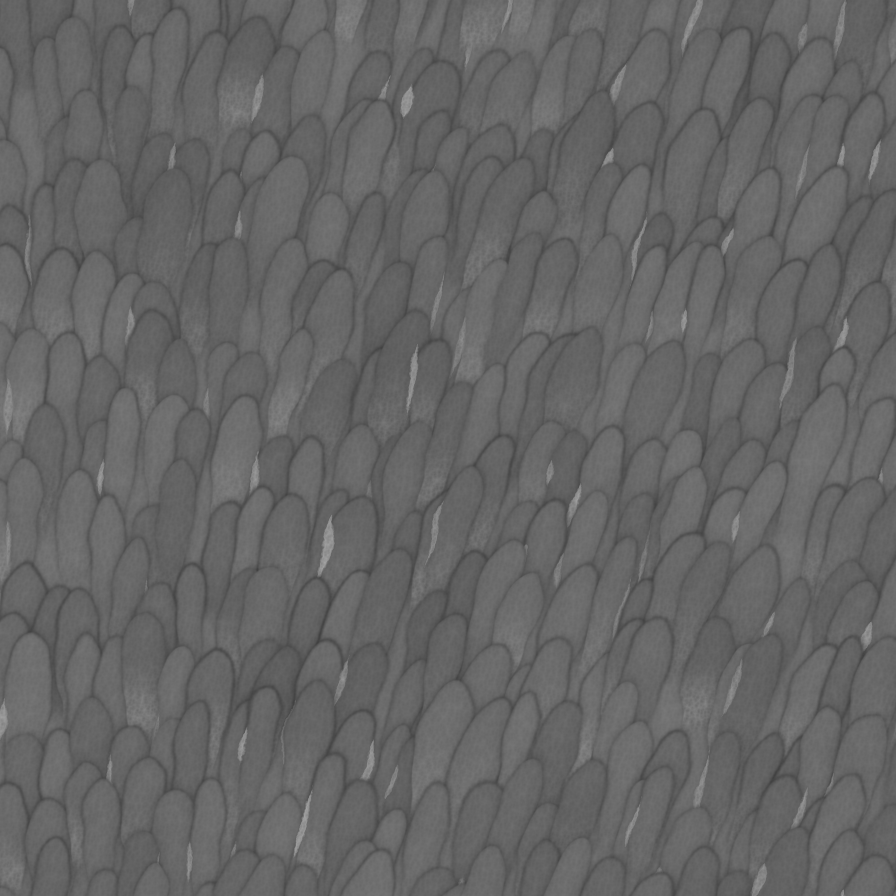
Reproduce this texture procedurally as a three.js fragment shader.

```glsl
// Overlapping grey feather-like scales with dark rims and pale torn slivers.
varying vec2 vUv;

const vec2  GRID = vec2(24.0, 12.0);     // scales across and up
const vec2  HALF_WIDTH = vec2(0.017, 0.029);
const vec2  LENGTH = vec2(0.13, 0.19);
const vec2  LEAN = vec2(0.03, 0.27);     // slope at the left, slope at the right
const float LEAN_JITTER = 0.16;
const float HEAD_STRETCH = 2.1;          // how pointed the rounded tips are
const float EDGE = 0.0013;               // softness of outlines
const float RIM_WIDTH = 0.0024;
const float RIM_STRENGTH = 0.72;
const float SHADOW_WIDTH = 0.005;
const float SHADOW_STRENGTH = 0.13;
const float SLIVER_CHANCE = 0.34;
const float BODY_TONE = 0.402;
const float BODY_VARIATION = 0.05;
const float TAIL_LIGHT = 0.085;
const float RIM_TONE = 0.27;
const float SLIVER_TONE = 0.57;
const float GRAIN = 0.05;

vec3 hash3(vec2 p) {
  vec3 q = fract(p.xyx * vec3(0.1031, 0.1030, 0.0973));
  q += dot(q, q.yxz + 33.33);
  return fract((q.xxy + q.yzz) * q.zyx);
}

// Distance to the nearest scattered point, about 0 to 1.
float cellular(vec2 p) {
  vec2 cell = floor(p);
  float nearest = 2.0;
  for (int j = -1; j <= 1; j++) {
    for (int i = -1; i <= 1; i++) {
      vec2 c = cell + vec2(float(i), float(j));
      nearest = min(nearest, length(c + hash3(c + 71.0).xy - p));
    }
  }
  return min(nearest, 1.0);
}

// Smooth irregular wave, about -1 to 1.
float layeredSines(vec2 p) {
  return 0.5 * sin(p.x + 1.7 * sin(p.y * 0.8))
       + 0.3 * sin(p.y * 1.9 + 1.3 * sin(p.x * 1.4) + 2.0)
       + 0.2 * sin(p.x * 3.1 - p.y * 2.7);
}

// Signed distance to a rounded tip with a narrowing body; y runs down from the tip.
float scaleDistance(vec2 q, float halfWidth, float len) {
  float head = halfWidth * HEAD_STRETCH;
  vec2 v = vec2(q.x, max(head - q.y, 0.0) / HEAD_STRETCH);
  float r = max(length(v), 0.0001);
  float slope = max(length(vec2(v.x, v.y / HEAD_STRETCH)) / r, 1.0 / HEAD_STRETCH);
  float taper = 1.0 - 0.5 * smoothstep(head, len, q.y);
  return (r - halfWidth * taper) / slope;
}

// Paints one scale, its shadow, rim and possible sliver over the tone behind it.
float paintScale(float tone, vec2 p, vec2 cell, float grain, float wear) {
  vec3 place = hash3(cell);
  vec3 shape = hash3(cell + 137.0);
  vec3 look = hash3(cell + 291.0);
  float stagger = 0.5 * mod(cell.y, 2.0);
  vec2 tip = (cell + vec2(0.1 + stagger, 0.1) + 0.8 * place.xy) / GRID;
  float halfWidth = mix(HALF_WIDTH.x, HALF_WIDTH.y, shape.x);
  float len = mix(LENGTH.x, LENGTH.y, shape.y);
  float lean = mix(LEAN.x, LEAN.y, smoothstep(0.05, 0.5, tip.x))
             + (shape.z - 0.5) * LEAN_JITTER;
  vec2 d = p - tip;
  vec2 q = vec2(d.x - lean * d.y, -d.y);
  float dist = scaleDistance(q, halfWidth, len);
  float down = q.y / len;
  float rooted = 1.0 - smoothstep(0.75, 1.0, down);

  // Soft shadow on the scales behind, then the body
  tone *= 1.0 - SHADOW_STRENGTH * rooted * exp(-max(dist, 0.0) / SHADOW_WIDTH);
  float body = BODY_TONE + (look.x - 0.5) * BODY_VARIATION;
  body += TAIL_LIGHT * look.y * look.y * smoothstep(0.3, 0.8, down) * (0.6 + grain);
  body += 0.014 * smoothstep(0.0, halfWidth, -dist);
  tone = mix(tone, body, rooted * (1.0 - smoothstep(-EDGE, EDGE, dist)));

  // Uneven dark rim, strongest round the tip
  float rim = exp(-pow(dist / RIM_WIDTH, 2.0)) * (1.0 - smoothstep(0.3, 0.85, down));
  float strength = RIM_STRENGTH * mix(0.3, 1.0, look.z) * (0.75 + 0.35 * wear);
  tone = mix(tone, RIM_TONE, clamp(rim * strength, 0.0, 1.0));

  // Pale torn sliver along one side
  float side = place.x < 0.6 ? -1.0 : 1.0;
  vec2 s = vec2(q.x - side * halfWidth * 0.95, q.y - len * mix(0.28, 0.6, look.x));
  float halfLength = mix(0.014, 0.042, look.y);
  float bulge = 1.0 - pow(s.y / halfLength, 2.0);
  float tear = abs(s.x) - mix(0.0025, 0.0058, shape.x) * bulge + (grain - 0.45) * 0.004;
  float sliver = (1.0 - smoothstep(-EDGE, EDGE, tear)) * step(place.z, SLIVER_CHANCE);
  float pale = SLIVER_TONE + 0.09 * (look.z - 0.5) + 0.12 * (grain - 0.45);
  return mix(tone, pale, sliver * 0.9);
}

void main() {
  // Hand-drawn wobble and fibrous grain
  vec2 p = vUv + 0.003 * vec2(layeredSines(vUv * 55.0), layeredSines(vUv.yx * 48.0 + 9.0));
  vec2 fibre = vec2(vUv.x - 0.18 * vUv.y, vUv.y);
  float grain = 0.6 * cellular(fibre * vec2(210.0, 95.0))
              + 0.4 * cellular(vUv * vec2(250.0, 290.0) + 40.0);
  float wear = layeredSines(vUv * 38.0 + 5.0);

  // Upper rows first, so lower tips overlap them
  vec2 home = floor(p * GRID);
  float tone = BODY_TONE + 0.05;
  for (int j = 3; j >= -1; j--) {
    for (int i = -2; i <= 3; i++) {
      tone = paintScale(tone, p, home + vec2(float(i), float(j)), grain, wear);
    }
  }

  // Broad washes and surface grain
  tone += 0.012 * layeredSines(vUv * 9.0 + 2.0) + 0.008 * wear;
  tone += GRAIN * (grain - 0.45);
  gl_FragColor = vec4(vec3(tone), 1.0);
}
```
